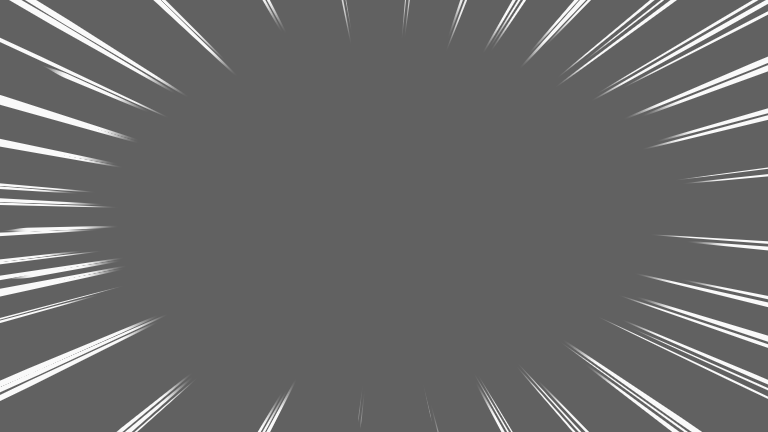
Write a Shadertoy shader that draws this background.

```glsl
// Draws white speed lines that burst outward around an empty grey oval.
#define CLUSTERS 35
#define OVAL vec2(0.625, 0.393)   // clear area radii, in canvas heights
#define GREY 0.38
#define WHITE 0.975
#define THIN 0.0015               // half widths, in canvas heights
#define THICK 0.0056
#define FADE 0.10                 // length of the soft inner tip
#define GAP_LEFT 0.013            // angle between strands of a cluster
#define GAP 0.024
#define TILT 0.014                // random lean of each strand

const float TAU = 6.2831853;

float hash(float n, float salt) {
    vec2 p = fract(vec2(n, salt) * vec2(0.1031, 0.1130) + 0.37);
    p += dot(p, p.yx + 19.19);
    return fract((p.x + p.y) * p.x * 7.13);
}

vec2 polar(float angle) {
    return vec2(cos(angle), sin(angle));
}

// A smooth periodic hump around an angle
float hump(float t, float centre, float sharpness) {
    return exp(sharpness * (cos(t - centre) - 1.0));
}

// Warps even spacing: dense on the left, sparse above and below.
float clusterAngle(float t) {
    float angle = t + 0.039;
    angle += dot(vec2(0.084, 0.153), polar(t));
    angle += dot(vec2(0.017, -0.319), polar(2.0 * t));
    angle += dot(vec2(-0.017, 0.043), polar(3.0 * t));
    angle += dot(vec2(0.019, 0.058), polar(4.0 * t));
    angle += dot(vec2(0.012, -0.045), polar(5.0 * t));
    // Local shifts: right side, lower right, upper left, left
    angle -= 0.11 * hump(t, 6.04, 35.0);
    angle += 0.07 * hump(t, 5.52, 60.0);
    angle -= 0.07 * hump(t, 2.36, 60.0);
    angle += 0.06 * hump(t, 2.87, 80.0);
    return angle;
}

// A tapered line from the origin; returns its coverage at q.
float strand(vec2 q, vec2 dir, float halfWidth, float len, float pixel) {
    float along = dot(q, dir);
    float across = abs(dot(q, vec2(-dir.y, dir.x)));
    float taper = 0.35 + 0.65 * clamp(along / 0.22, 0.0, 1.5);
    float outerEnd = 1.0 - smoothstep(0.75, 1.0, along / len);
    float width = halfWidth * taper * outerEnd;
    float edge = clamp((width - across) / pixel + 0.5, 0.0, 1.0);
    return edge * smoothstep(0.0, FADE, along) * outerEnd;
}

void mainImage(out vec4 fragColor, in vec2 fragCoord) {
    float pixel = 1.0 / iResolution.y;
    vec2 p = (fragCoord - 0.5 * iResolution.xy) * pixel;
    float light = 0.0;

    // Nothing reaches inside the oval
    if (length(p / OVAL) > 0.95) {
        for (int i = 0; i < CLUSTERS; i++) {
            float id = float(i);
            float angle = clusterAngle(TAU * id / float(CLUSTERS));
            vec2 axis = polar(angle);

            // Lines near the vertical are short and faint, most of all below
            float faint = smoothstep(0.9, 0.99, abs(axis.y));
            faint *= axis.y < 0.0 ? 1.0 : 0.4;

            // Diagonal clusters carry a third strand, except at the upper left
            bool upperLeft = axis.x < 0.0 && axis.y > 0.0;
            int strands = abs(axis.x * axis.y) > 0.35 && !upperLeft ? 3 : 2;
            float middle = 0.5 * float(strands - 1);
            float gap = mix(GAP_LEFT, GAP, smoothstep(-0.97, -0.85, axis.x));

            for (int j = 0; j < strands; j++) {
                float seed = id * 3.0 + float(j) * 1.7;
                float offset = gap * (float(j) - middle);
                float lean = TILT * (hash(seed, 9.0) - 0.5) + 0.4 * offset;
                float turn = angle + 0.6 * offset;
                vec2 dir = polar(turn);
                float late = hash(seed, 5.0);
                float inner = (0.98 + 0.2 * late * late) / length(dir / OVAL);
                float halfWidth = mix(THIN, THICK, hash(seed, 13.0));
                halfWidth *= 1.0 - 0.6 * faint;
                float len = hash(seed, 17.0) > 0.94 ? 0.28 : 3.0;
                len = mix(len, 0.1, step(0.5, faint));
                float cover = strand(p - dir * inner, polar(turn + lean),
                                     halfWidth, len, pixel);
                light = max(light, cover * (1.0 - 0.6 * faint));
            }
        }
    }

    fragColor = vec4(vec3(mix(GREY, WHITE, light)), 1.0);
}
```
